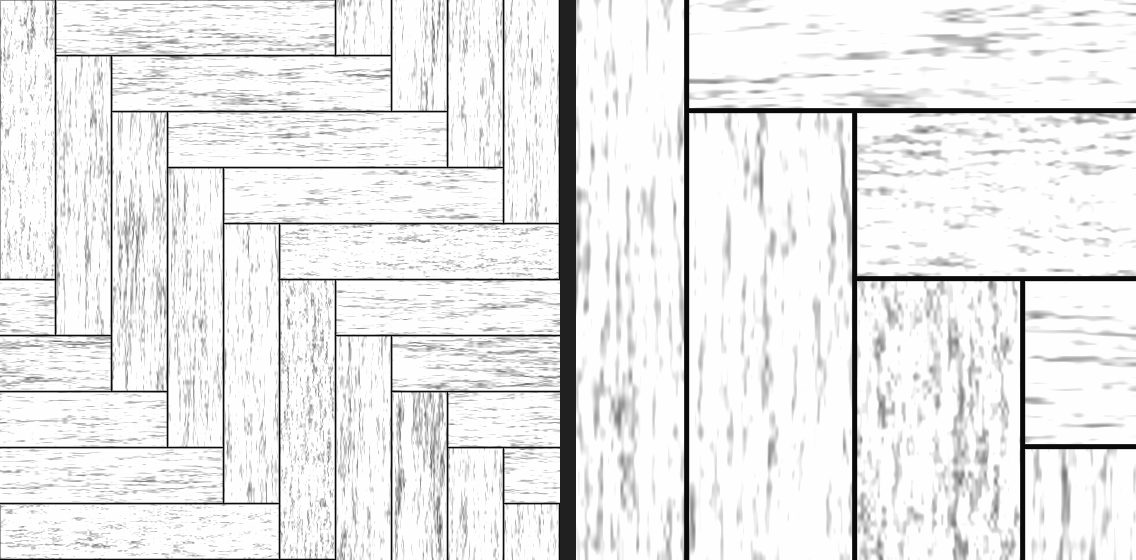
Left: the whole. Right: its middle third, enlarged.
Write a WebGL 1 fragment shader that draws this pattern.

```glsl
precision highp float;
// Herringbone floor of pale 5:1 planks on a 10 by 10 cell grid, with thin black joints.
// The diagonal index of a cell picks the plank direction; stretched value noise
// draws grey wood grain whose density and stroke length vary from plank to plank.

uniform vec2 u_resolution;

float hash(vec2 p) {
  p = fract(p * vec2(0.1031, 0.1137));
  p += dot(p, p.yx + 33.33);
  return fract((p.x + p.y) * p.x * 7.13);
}

float noise(vec2 p) {
  vec2 i = floor(p);
  vec2 f = fract(p);
  f = f * f * (3.0 - 2.0 * f);
  float low = mix(hash(i), hash(i + vec2(1.0, 0.0)), f.x);
  float high = mix(hash(i + vec2(0.0, 1.0)), hash(i + vec2(1.0, 1.0)), f.x);
  return mix(low, high, f.y);
}

// p.x runs along the plank (0 to 5), p.y across it (0 to 1).
float grainDarkness(vec2 p, float seed, float broken, float dense) {
  vec2 shift = vec2(seed * 17.0, seed * 71.0);
  p.y += 0.04 * (noise(p * vec2(1.2, 3.0) + shift) - 0.5);
  p.y += 0.02 * broken * (noise(p * vec2(7.0, 5.0) + shift) - 0.5);
  float stretch = 1.0 + broken;
  float band = noise(p * vec2(0.4, 7.0) + shift);
  float fiber = noise(p * vec2(2.5 * stretch, 32.0) + shift + 5.0);
  float fleck = noise(p * vec2(12.0 * stretch, 50.0) + shift + 11.0);
  float grain = 0.58 * fiber + 0.42 * fleck;
  grain += (0.25 + 0.2 * dense) * (band - 0.5) + 0.025 * broken + 0.04 * dense;
  return 1.1 * max(0.0, grain - 0.57);
}

void main() {
  // Grid counted from the upper left corner.
  vec2 uv = gl_FragCoord.xy / u_resolution;
  vec2 grid = vec2(uv.x, 1.0 - uv.y) * 10.0 + 0.008;
  vec2 cell = floor(grid);
  vec2 local = fract(grid);

  // Five diagonal steps belong to horizontal planks, five to vertical ones.
  float diagonal = mod(cell.x - cell.y + 0.5, 10.0) - 0.5;
  bool horizontal = diagonal > 0.5 && diagonal < 5.5;
  vec2 plank;
  float id;
  float kind;
  if (horizontal) {
    plank = vec2(diagonal - 1.0 + local.x, local.y);
    id = mod(cell.y, 10.0);
    kind = mod(id + 1.0, 5.0);
  } else {
    plank = vec2(mod(10.0 - diagonal, 10.0) + local.y, local.x);
    id = mod(cell.x, 10.0);
    kind = mod(id, 5.0);
  }

  // Every fifth plank has short broken strokes, another fifth dense bands.
  float broken = 1.0 - step(0.5, kind);
  float dense = 1.0 - step(0.5, abs(kind - 2.0));
  dense *= id > 5.0 ? 1.4 : 0.6;
  float seed = id + (horizontal ? 13.0 : 1.0);
  float wood = 0.995 - grainDarkness(plank, seed, broken, dense);

  // Joints along the plank outline.
  vec2 toEdge = min(plank, vec2(5.0, 1.0) - plank);
  float edge = min(toEdge.x, toEdge.y);
  float pixel = 10.0 / min(u_resolution.x, u_resolution.y);
  float face = clamp((edge - 0.015) / pixel + 0.5, 0.0, 1.0);
  gl_FragColor = vec4(vec3(mix(0.04, wood, face)), 1.0);
}
```
